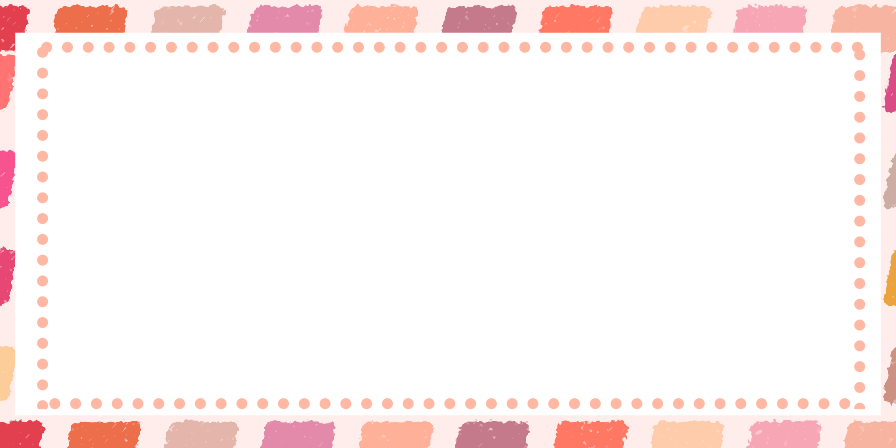
A WebGL 1 fragment shader for this background:

```glsl
precision mediump float;
// A white card with a dotted inner border on a blush ground of paint swatches.
// Swatches are skewed rounded boxes with noisy edges, repeated along each side;
// dots are found by snapping to the nearest step of a line.
uniform vec2 u_resolution;

const float PITCH = 0.217;        // distance between swatches
const float DOT_STEP = 0.0464;
const float DOT_RADIUS = 0.0122;

float hash(vec2 p) {
  return fract(sin(dot(p, vec2(12.9898, 78.233))) * 43758.5453);
}

float noise(vec2 p) {
  vec2 i = floor(p), f = fract(p);
  f = f * f * (3.0 - 2.0 * f);
  return mix(mix(hash(i), hash(i + vec2(1, 0)), f.x),
             mix(hash(i + vec2(0, 1)), hash(i + vec2(1, 1)), f.x), f.y);
}

float box(vec2 p, vec2 size, float radius) {
  vec2 d = abs(p) - size + radius;
  return length(max(d, 0.0)) + min(max(d.x, d.y), 0.0) - radius;
}

float cover(float d, float px) {
  return 1.0 - smoothstep(-0.6 * px, 0.6 * px, d);
}

// Paint coverage of one swatch, q measured from its centre
float swatch(vec2 q, vec2 size, float seed, float px) {
  vec2 s = q + seed * 3.7;
  float ragged = noise(s * 95.0) * 0.6 + noise(s * 210.0) * 0.4 - 0.5;
  float paint = cover(box(q - vec2(0.2 * q.y, 0.0), size, 0.017) + ragged * 0.014, px);
  vec2 streak = vec2(s.x + s.y, s.y - s.x) * vec2(75.0, 130.0);
  float dry = smoothstep(0.83, 0.95, noise(streak)) * noise(s * 28.0);
  return paint * (1.0 - 0.65 * dry);
}

// Palette of the horizontal rows, left to right
vec3 rowColor(float i) {
  if (i < 0.5) return vec3(0.89, 0.25, 0.31);
  if (i < 1.5) return vec3(0.93, 0.43, 0.29);
  if (i < 2.5) return vec3(0.89, 0.71, 0.67);
  if (i < 3.5) return vec3(0.89, 0.54, 0.67);
  if (i < 4.5) return vec3(1.00, 0.69, 0.60);
  if (i < 5.5) return vec3(0.77, 0.48, 0.54);
  if (i < 6.5) return vec3(1.00, 0.47, 0.39);
  if (i < 7.5) return vec3(1.00, 0.80, 0.67);
  if (i < 8.5) return vec3(0.97, 0.65, 0.71);
  return vec3(0.97, 0.71, 0.63);
}

// Palettes of the side columns, top to bottom
vec3 leftColor(float i) {
  if (i < 0.5) return vec3(1.00, 0.45, 0.45);
  if (i < 1.5) return vec3(0.97, 0.33, 0.56);
  if (i < 2.5) return vec3(0.90, 0.28, 0.46);
  return vec3(0.99, 0.80, 0.60);
}

vec3 rightColor(float i) {
  if (i < 0.5) return vec3(0.85, 0.30, 0.52);
  if (i < 1.5) return vec3(0.80, 0.68, 0.64);
  if (i < 2.5) return vec3(0.92, 0.64, 0.25);
  return vec3(0.80, 0.57, 0.51);
}

vec3 paintRow(vec3 base, vec2 p, vec2 first, float px) {
  float i = clamp(floor((p.x - first.x) / PITCH + 0.5), 0.0, 9.0);
  vec2 q = p - first - vec2(i * PITCH, 0.0);
  return mix(base, rowColor(i), swatch(q, vec2(0.078, 0.051), i + first.y, px));
}

vec3 paintColumn(vec3 base, vec2 p, vec2 first, bool isLeft, float px) {
  float i = clamp(floor((first.y - p.y) / PITCH + 0.5), 0.0, 3.0);
  vec2 q = p - first + vec2(0.0, i * PITCH);
  vec3 paint = isLeft ? leftColor(i) : rightColor(i);
  return mix(base, paint, swatch(q, vec2(0.08, 0.0635), i + 11.0 + first.x, px));
}

// Distance to a line of evenly stepped dots
float dots(vec2 p, vec2 first, vec2 direction, float count) {
  float k = clamp(floor(dot(p - first, direction) / DOT_STEP + 0.5), 0.0, count - 1.0);
  return length(p - first - direction * k * DOT_STEP) - DOT_RADIUS;
}

void main() {
  vec2 p = gl_FragCoord.xy / u_resolution * vec2(2.0, 1.0);
  float px = 1.0 / u_resolution.y;

  // Blush ground and painted edges
  vec3 color = vec3(1.0, 0.93, 0.92);
  color = paintRow(color, p, vec2(-0.019, 0.935), px);
  color = paintRow(color, p, vec2(0.012, 0.008), px);
  color = paintColumn(color, p, vec2(-0.052, 0.815), true, px);
  color = paintColumn(color, p, vec2(2.062, 0.815), false, px);

  // White card
  color = mix(color, vec3(1.0), cover(box(p - vec2(1.0, 0.5), vec2(0.966, 0.427), 0.0), px));

  // Dotted border, trimmed along its lower edge
  float border = dots(p, vec2(0.1042, 0.8945), vec2(1, 0), 40.0);
  border = min(border, dots(p, vec2(0.1224, 0.099), vec2(1, 0), 39.0));
  border = min(border, dots(p, vec2(0.095, 0.8833), vec2(0, -1), 18.0));
  border = min(border, dots(p, vec2(1.919, 0.8776), vec2(0, -1), 18.0));
  border = max(border, 0.0867 - p.y);
  color = mix(color, vec3(1.0, 0.72, 0.64), cover(border, px));

  gl_FragColor = vec4(color, 1.0);
}
```
